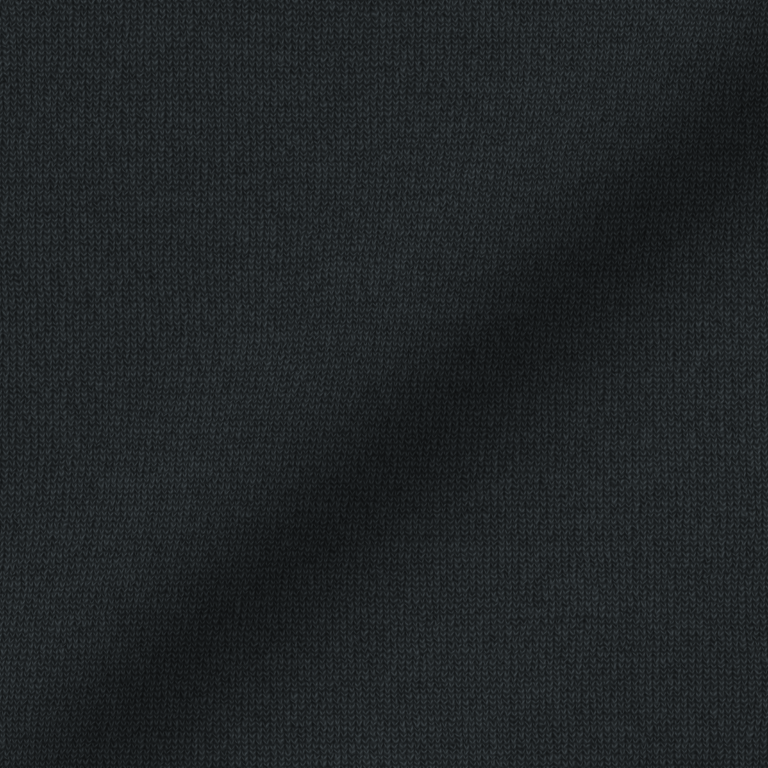
This texture is drawn by a Shadertoy shader. Its source:

```glsl
// Dark slate jersey knit with one soft diagonal fold.
// Columns of V-shaped stitches are drawn on a gently warped grid, varied by
// hashed yarn and fibre noise, then shaded by the distance to the fold line.

#define WALES 108.0          // stitch columns across the canvas
#define ROWS 136.0           // stitch rows up the canvas
#define SLANT 1.5            // rise of each stitch leg, in rows
#define STITCH_CONTRAST 0.92
#define LEG_LIGHT 0.09       // extra light on legs that rise to the right
#define YARN_VARIATION 0.26
#define FIBRE_GRAIN 0.34
#define FOLD_DEPTH 0.33
#define FOLD_SHEAR 0.058     // sideways drag of the columns near the fold
#define CLOTH_LIGHT 0.147
#define CLOTH_TINT vec3(0.89, 1.0, 1.05)

const float TAU = 6.2831853;

float hash(vec2 p) {
    vec3 q = fract(vec3(p.xyx) * 0.1031);
    q += dot(q, q.yzx + 33.33);
    return fract((q.x + q.y) * q.z);
}

float valueNoise(vec2 p) {
    vec2 cell = floor(p);
    vec2 f = fract(p);
    f = f * f * (3.0 - 2.0 * f);
    float low = mix(hash(cell), hash(cell + vec2(1, 0)), f.x);
    float high = mix(hash(cell + vec2(0, 1)), hash(cell + vec2(1, 1)), f.x);
    return mix(low, high, f.y);
}

// Signed distance to the fold line, positive towards the upper left.
float foldDistance(vec2 p) {
    vec2 across = normalize(vec2(-0.954, 1.0));
    return dot(p - vec2(0.52, 0.41), across);
}

// Dark valley with a softer lower side, and a faint lit ridge above it.
float foldShade(float d, vec2 p) {
    float width = d > 0.0 ? 0.085 : 0.105;
    float valley = exp(-d * d / (width * width));
    valley *= mix(0.65, 1.0, smoothstep(0.0, 0.3, p.x + p.y));
    float ridge = exp(-pow((d - 0.20) / 0.10, 2.0));
    float lowerSlope = exp(-pow((d + 0.29) / 0.13, 2.0));
    float broad = valueNoise(p * 3.5 + 20.0) - 0.5;
    return 1.03 - FOLD_DEPTH * valley + 0.05 * ridge
         + 0.04 * lowerSlope + 0.03 * broad;
}

// Brightness of the knit, averaging about one.
float knit(vec2 p, float d) {
    // Warp the grid so that columns lean and stitches sit unevenly
    vec2 wander = vec2(valueNoise(p * 9.0), valueNoise(p * 9.0 + 50.0)) - 0.5;
    vec2 jitter = vec2(valueNoise(p * 110.0), valueNoise(p * 110.0 + 90.0)) - 0.5;
    vec2 q = p + 0.006 * wander + 0.0034 * jitter;
    q.x -= FOLD_SHEAR * smoothstep(-0.12, 0.34, d);

    // Two mirrored legs form each V
    vec2 grid = q * vec2(WALES, ROWS);
    float u = fract(grid.x) - 0.5;
    float a = abs(u);
    float v = grid.y - a * SLANT;
    float wale = 1.0 - smoothstep(0.26, 0.5, a);
    float core = mix(0.62, 1.0, smoothstep(0.0, 0.17, a));
    float crest = 0.5 - 0.5 * cos(TAU * v);
    float loop = mix(0.32, 1.0, crest * crest);
    float height = mix(0.34, 1.0, wale) * core * loop;
    float side = LEG_LIGHT * smoothstep(-0.1, 0.1, u) * wale;

    // Uneven legs, thick and thin yarn rows, and fine fibres
    float leg = hash(vec2(2.0 * floor(grid.x) + step(0.0, u), floor(v))) - 0.5;
    float yarn = valueNoise(vec2(p.x * 16.0, grid.y * 0.8)) - 0.5;
    float fibre = valueNoise(p * vec2(430.0, 470.0)) - 0.5;
    return 1.0 + STITCH_CONTRAST * (height - 0.46) + side - 0.35 * LEG_LIGHT
         + YARN_VARIATION * (leg * wale + 0.25 * yarn)
         + FIBRE_GRAIN * fibre;
}

float clothLight(vec2 p) {
    float d = foldDistance(p);
    return CLOTH_LIGHT * foldShade(d, p) * knit(p, d);
}

void mainImage(out vec4 fragColor, in vec2 fragCoord) {
    // Average four samples to smooth the stitch edges
    float light = 0.0;
    for (int i = 0; i < 4; i++) {
        vec2 offset = vec2(i % 2, i / 2) * 0.5 - 0.25;
        light += 0.25 * clothLight((fragCoord + offset) / iResolution.y);
    }
    fragColor = vec4(clamp(light * CLOTH_TINT, 0.0, 1.0), 1.0);
}
```
